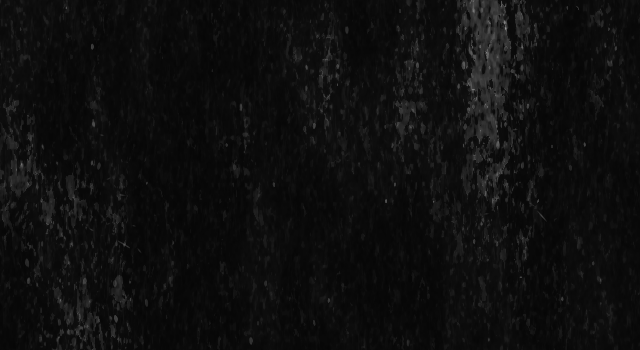
Write a Shadertoy shader that draws this texture.

```glsl
// Dark weathered board: near-black vertical grain with grey peeling patches.
// Blended cellular noise, stretched along y and bent by layered sines, is cut
// by a wear map into flakes; small oval chips and a few scratches lie on top.

#define SHADOW_TONE 0.033
#define HAZE_TONE 0.016
#define GRAIN_GAIN 0.085
#define FLAKE_TONE 0.185
#define CHIP_TONE 0.27
#define SCRATCH_TONE 0.20
#define FLAKE_LEVEL 0.715
#define WEAR_REACH 0.245
#define FLAKE_SOFTNESS 0.035
#define STRANDS 9
#define SCRATCHES 12

vec2 hash2(vec2 p) {
    vec3 q = fract(p.xyx * vec3(0.1031, 0.1030, 0.0973));
    q += dot(q, q.yzx + 33.33);
    return fract((q.xx + q.yz) * q.zy);
}

// Cellular noise: random cell values blended by distance to their seeds
float cellNoise(vec2 p) {
    vec2 cell = floor(p), f = fract(p);
    float total = 0.0, weight = 0.0;
    for (int y = -1; y <= 1; y++)
    for (int x = -1; x <= 1; x++) {
        vec2 o = vec2(x, y);
        vec2 seed = hash2(cell + o + 80.0);
        vec2 d = o + 0.2 + 0.6 * seed - f;
        float w = exp(-7.0 * dot(d, d));
        total += w * hash2(cell + o + 211.0).x;
        weight += w;
    }
    return total / weight;
}

float layered(vec2 p) {
    return 0.50 * cellNoise(p)
         + 0.30 * cellNoise(p * 2.07 + 17.3)
         + 0.20 * cellNoise(p * 4.21 + 41.9);
}

float softSpot(vec2 p, vec2 center, vec2 size) {
    vec2 d = (p - center) / size;
    return exp(-dot(d, d));
}

// Large worn areas plus faint narrow strands spread over the width
float wearMap(vec2 p, float aspect) {
    vec2 u = vec2(p.x / aspect, p.y);
    float wear = 1.10 * softSpot(u, vec2(0.780, 0.98), vec2(0.065, 0.28))
               + 1.00 * softSpot(u, vec2(0.780, 0.52), vec2(0.050, 0.24))
               + 0.75 * softSpot(u, vec2(0.085, 0.42), vec2(0.085, 0.17))
               + 1.00 * softSpot(u, vec2(0.130, 0.00), vec2(0.090, 0.17));
    for (int i = 0; i < STRANDS; i++) {
        vec2 h = hash2(vec2(i, 7.0));
        vec2 center = vec2((float(i) + 0.25 + 0.5 * h.x) / float(STRANDS),
                           0.15 + 0.75 * h.y);
        wear += 0.50 * softSpot(u, center, vec2(0.014 + 0.012 * h.y, 0.13 + 0.12 * h.x));
    }
    return wear;
}

// Sparse upright ovals, at most one per grid cell
float chips(vec2 p, float wear, float rough) {
    vec2 grid = p * vec2(44.0, 18.0);
    vec2 cell = floor(grid);
    vec2 pick = hash2(cell + 5.0), place = hash2(cell + 63.0);
    vec2 radius = mix(vec2(0.10, 0.07), vec2(0.24, 0.20), pick.y);
    vec2 d = (fract(grid) - 0.35 - 0.3 * place) / radius;
    float shape = 1.0 - smoothstep(0.6, 1.2, length(d) + 1.2 * (rough - 0.5));
    return shape * step(pick.x, 0.03 + 0.22 * wear) * (0.35 + 0.65 * place.y);
}

// Short thin strokes gathered on the left and on the worn column
float scratches(vec2 p, float aspect) {
    float mark = 0.0;
    for (int i = 0; i < SCRATCHES; i++) {
        vec2 h = hash2(vec2(i, 31.0)), k = hash2(vec2(i, 97.0));
        float side = (i % 3 == 0) ? 0.76 : 0.12;
        vec2 center = vec2((side + 0.1 * h.x) * aspect, 0.28 + 0.45 * h.y);
        float angle = mix(-1.1, 0.7, k.x);
        vec2 dir = vec2(cos(angle), sin(angle));
        vec2 d = p - center;
        float along = clamp(dot(d, dir), -0.02, 0.02) * (0.4 + 0.6 * k.y);
        float dist = length(d - dir * along);
        mark = max(mark, (1.0 - smoothstep(0.0005, 0.0035, dist)) * (0.4 + 0.6 * k.y));
    }
    return mark;
}

void mainImage(out vec4 fragColor, in vec2 fragCoord) {
    float aspect = iResolution.x / iResolution.y;
    vec2 p = fragCoord / iResolution.y;

    // Bend the grain slightly with layered sines
    vec2 q = p;
    q.x += 0.0025 * sin(p.y * 19.0 + 2.0 * sin(p.x * 13.0))
         + 0.0010 * sin(p.y * 67.0 + p.x * 41.0);

    float broad = layered(p * vec2(7.0, 2.2) + 3.0);
    float streak = layered(q * vec2(80.0, 17.0));
    float fine = 0.65 * cellNoise(q * vec2(105.0, 52.0) + 9.0)
               + 0.35 * cellNoise(q * vec2(150.0, 90.0) + 37.0);
    float wear = max(wearMap(q, aspect) + 0.75 * (broad - 0.5), 0.0);
    float worn = min(wear, 1.2);

    // Dark board with haze, vertical grain and bright specks
    float tone = SHADOW_TONE + HAZE_TONE * smoothstep(0.3, 0.75, broad) + 0.012 * worn;
    tone += GRAIN_GAIN * smoothstep(0.54, 0.86, streak) * (0.22 + 0.6 * worn);
    tone += 0.15 * smoothstep(0.66, 0.92, fine) * (0.10 + worn);
    tone *= 0.68 + 0.60 * fine;

    // Peeling flakes with cracks and broken, lighter rims
    float peel = 0.45 * layered(q * vec2(31.0, 9.0) + 23.0)
               + 0.55 * layered(q * vec2(66.0, 28.0) + 51.0);
    float level = peel - FLAKE_LEVEL + WEAR_REACH * worn;
    float flake = smoothstep(-FLAKE_SOFTNESS, FLAKE_SOFTNESS, level);
    float rim = exp(-pow(level / 0.022, 2.0)) * smoothstep(0.45, 0.75, fine);
    float crack = smoothstep(0.22, 0.42, 0.5 * (fine + streak));
    float flakeTone = FLAKE_TONE * (0.45 + 0.5 * worn) * (0.15 + 1.0 * fine + 0.55 * streak);
    tone = mix(tone, max(tone, flakeTone), flake * crack);
    tone += 0.14 * rim * (0.15 + worn);

    // Chips and scratches
    tone += CHIP_TONE * chips(q, min(wear, 1.0), fine) * (0.6 + 0.4 * streak);
    tone += SCRATCH_TONE * scratches(p, aspect) * (0.4 + fine);

    fragColor = vec4(vec3(clamp(tone, 0.0, 1.0)), 1.0);
}
```
